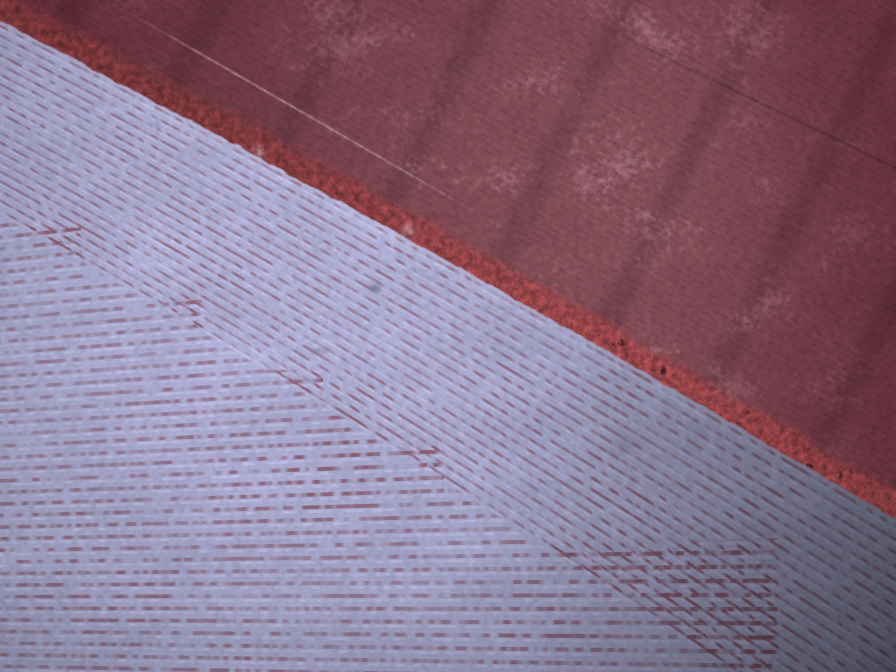
This texture is drawn by a Shadertoy shader. Its source:

```glsl
// Aerial view of two fields: pale ploughed soil below, dark red crop above,
// divided by a ragged diagonal verge. Furrow families are periodic phases over
// curved guide lines; gradient noise breaks them into dashes, grain and clods.

vec2 hashGradient(vec2 cell) {
    vec3 h = fract(vec3(cell.xyx) * vec3(0.1031, 0.1030, 0.0973));
    h += dot(h, h.yzx + 33.33);
    return fract((h.xx + h.yz) * h.zy) * 2.0 - 1.0;
}

float gradientNoise(vec2 p) {
    vec2 i = floor(p), f = fract(p);
    vec2 u = f * f * f * (f * (f * 6.0 - 15.0) + 10.0);
    vec2 e = vec2(0.0, 1.0);
    float low = mix(dot(hashGradient(i), f), dot(hashGradient(i + e.yx), f - e.yx), u.x);
    float high = mix(dot(hashGradient(i + e.xy), f - e.xy), dot(hashGradient(i + e.yy), f - e.yy), u.x);
    return mix(low, high, u.y);
}

float fbm(vec2 p) {
    float sum = 0.0, gain = 0.6;
    for (int i = 0; i < 4; i++) {
        sum += gain * gradientNoise(p);
        p = mat2(1.6, 1.2, -1.2, 1.6) * p + 7.3;
        gain *= 0.55;
    }
    return sum;
}

// Thin line once per unit of phase
float furrow(float phase, float halfWidth) {
    float soft = fwidth(phase) * 0.7;
    return 1.0 - smoothstep(halfWidth - soft, halfWidth + soft, abs(fract(phase) - 0.5));
}

// Broken-up strength along one numbered furrow
float dashes(float phase, float along) {
    return smoothstep(-0.3, 0.25, gradientNoise(vec2(along * 75.0, floor(phase) * 3.7 + 0.4)));
}

float spot(vec2 p, vec2 center, vec2 size) {
    vec2 q = (p - center) / size;
    return exp(-dot(q, q));
}

vec3 paleField(vec2 p, float edge, float grain) {
    // Headland guide line and overall light
    float headland = 0.68 - 0.56 * p.x - 0.06 * p.x * p.x;
    float above = p.y - headland;
    vec2 fromLight = p - vec2(0.46, 0.57);
    float light = 1.0 - 0.42 * dot(fromLight, fromLight) - 0.13 * smoothstep(0.6, 1.2, p.x);
    vec3 color = vec3(0.68, 0.68, 0.83) * light;
    color *= 1.0 + 0.14 * grain + 0.10 * fbm(vec2(p.x + p.y * 1.8, p.y - p.x * 0.5) * vec2(4.0, 9.0));

    // Turning wedges where both furrow families cross
    float tooth = fract((p.x - 0.66) / 0.18) * 0.18 - 0.095;
    float wedge = step(p.x, 0.662) * step(0.0, tooth) * (1.0 - smoothstep(-0.003, 0.003, above - 0.6 * tooth));
    float bigWedge = smoothstep(0.816, 0.82, p.x) * (1.0 - smoothstep(1.153, 1.163, p.x))
        * (1.0 - smoothstep(-0.003, 0.003, p.y - 0.185 - 0.04 * (p.x - 0.816)));
    float overlap = max(wedge, bigWedge) * smoothstep(-0.01, 0.005, above);

    // Diagonal furrows above the headland, fanning ones below
    float diagonal = 20.0 * above / (edge - headland);
    float fan = 58.0 * (p.y + 0.02 * p.x) / (1.0 + 0.2 * p.x);
    float upper = smoothstep(-0.006, 0.004, above);
    float lower = max(1.0 - upper, overlap);
    float wear = 0.65 + 0.7 * fbm(p * 5.0 + 3.0);
    float dark = max(upper * furrow(diagonal, 0.14) * dashes(diagonal, p.x),
                     lower * furrow(fan, 0.15) * dashes(fan + 40.0, p.x));
    float pale = max(upper * furrow(diagonal + 0.33, 0.10) * dashes(diagonal + 90.0, p.x),
                     lower * furrow(fan + 0.35, 0.11) * dashes(fan + 150.0, p.x));
    color = mix(color, vec3(0.54, 0.36, 0.43) * light, dark * clamp(wear + 0.4 * overlap, 0.0, 0.95));
    color += 0.065 * pale * light;

    // Scuffs, a bright strip at the border and its shaded far end
    float scuff = spot(p, vec2(0.558, 0.57), vec2(0.009, 0.007))
        + spot(p, vec2(0.932, 0.337), vec2(0.025, 0.015)) * (0.5 + grain)
        + 0.5 * spot(p, vec2(0.472, 0.478), vec2(0.014, 0.005));
    color = mix(color, vec3(0.36, 0.35, 0.44), clamp(0.6 * scuff, 0.0, 0.7));
    return color + 0.035 * light * smoothstep(0.035, 0.0, edge - p.y);
}

vec3 redField(vec2 p, float dist, float grain) {
    // Broad sheen, fading to the right
    vec2 fromSheen = p - vec2(0.88, 0.70);
    float sheen = exp(-2.5 * dot(fromSheen, fromSheen)) * (1.0 - 0.6 * smoothstep(1.0, 1.4, p.x));
    float patches = fbm(p * vec2(7.0, 10.0));
    vec3 color = mix(vec3(0.37, 0.165, 0.21), vec3(0.52, 0.31, 0.35), clamp(sheen + 0.3 * patches, 0.0, 1.0));

    // Slanted dark lanes and fine sowing rows
    float lane = abs(fract((p.x - 0.5 * p.y - 0.54) / 0.205) - 0.5);
    color *= 1.0 - 0.11 * smoothstep(0.17, 0.02, lane + 0.08 * patches);
    float sowing = (p.y + 0.55 * p.x) * 95.0;
    color *= 1.0 + 0.20 * grain - 0.07 * furrow(sowing, 0.2) * dashes(sowing, p.x);
    color += vec3(0.10, 0.11, 0.11) * smoothstep(0.1, 0.5, patches + 0.5 * grain) * sheen;

    // Chalky wheel track and faint companion
    float track = p.y - 1.092 + 0.576 * p.x;
    float chalk = smoothstep(0.0035, 0.0008, abs(track)) * smoothstep(0.15, 0.36, p.x) * (1.0 - smoothstep(0.58, 0.72, p.x));
    color = mix(color, vec3(0.66, 0.52, 0.55), chalk * clamp(0.6 + grain, 0.0, 1.0));
    color *= 1.0 - 0.15 * smoothstep(0.004, 0.001, abs(p.y - 1.39 + 0.48 * p.x)) * smoothstep(0.8, 1.1, p.x);

    // Rough verge with clods and shadows
    float verge = 1.0 - smoothstep(0.022, 0.048, dist + 0.018 * patches);
    float glow = 0.86 + 0.26 * exp(-5.0 * (p.x - 0.88) * (p.x - 0.88));
    vec3 vergeColor = vec3(0.54, 0.24, 0.25) * glow * (1.0 + 0.75 * grain);
    float clod = smoothstep(0.22, 0.4, fbm(p * 42.0 + 9.0)) * smoothstep(0.5, 0.85, p.x);
    color = mix(color, vergeColor * (1.0 - 0.6 * clod), verge * 0.9);
    float stones = spot(p, vec2(0.385, 0.773), vec2(0.009)) + spot(p, vec2(0.608, 0.657), vec2(0.010));
    return mix(color, vec3(0.74, 0.58, 0.62), clamp(stones * (0.7 + grain), 0.0, 1.0));
}

void mainImage(out vec4 fragColor, in vec2 fragCoord) {
    vec2 p = fragCoord / iResolution.xy * vec2(4.0 / 3.0, 1.0);
    float grain = fbm(p * 95.0);
    float edge = 0.969 - 0.5566 * p.x + 0.03 * p.x * (1.333 - p.x);
    float dist = (p.y - edge) * 0.874 + 0.006 * fbm(p * 32.0);
    vec3 color = mix(paleField(p, edge, grain), redField(p, dist, grain), smoothstep(-0.002, 0.002, dist));
    fragColor = vec4(clamp(color, 0.0, 1.0), 1.0);
}
```
